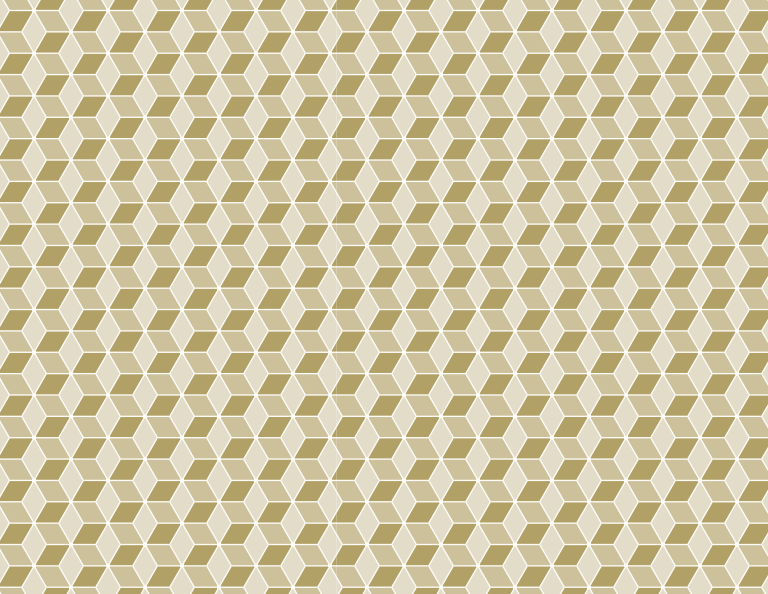
Write a Shadertoy shader that draws this pattern.

```glsl
// Tumbling-block tiling: three tones of rhombus parted by thin pale lines.
// Each point is folded to its nearest node of a triangular lattice; six spokes
// leave every node, and the sector between two spokes picks the tone.

// Lengths are fractions of the canvas height
const float PITCH       = 0.07192;               // distance between nodes
const vec2  ANCHOR      = vec2(0.5556, 0.5508);  // position of one node
const float SEAM_X      = 0.5668;                // faint upright hairline
const float SEAM_WIDTH  = 0.0011;
const float SEAM_ALPHA  = 0.35;

// Lengths are fractions of the pitch
const float LINE_WIDTH  = 0.031;
const float NODE_RADIUS = 0.056;

const vec3 DARK  = vec3(0.694, 0.631, 0.400);
const vec3 MID   = vec3(0.800, 0.757, 0.608);
const vec3 LIGHT = vec3(0.890, 0.863, 0.784);
const vec3 LINE  = vec3(0.995, 0.990, 0.975);

const float SQRT3 = 1.7320508;
const float SECTOR_ANGLE = 1.0471976;            // 60 degrees

// Offset from the nearest node of a triangular lattice with unit spacing
vec2 nearestNode(vec2 p) {
    vec2 cell = vec2(SQRT3, 1.0);
    vec2 a = p - cell * floor(p / cell + 0.5);
    vec2 b = p - cell * (floor(p / cell) + 0.5);
    return dot(a, a) < dot(b, b) ? a : b;
}

// Distance to the three lines through a node at 0, 60 and 120 degrees
float spokeDistance(vec2 p) {
    vec2 slant = 0.5 * vec2(SQRT3 * p.x, p.y);
    return min(abs(p.y), min(abs(slant.x - slant.y), abs(slant.x + slant.y)));
}

vec3 rhombusTone(vec2 p) {
    float sector = mod(floor(atan(p.y, p.x) / SECTOR_ANGLE), 3.0);
    return sector < 0.5 ? DARK : (sector < 1.5 ? LIGHT : MID);
}

// Box-filtered coverage of a shape from its signed distance
float coverage(float dist, float pixel) {
    return clamp(0.5 - dist / pixel, 0.0, 1.0);
}

// Share of one pixel covered by a band, also right for bands under a pixel
float bandCoverage(float dist, float width, float pixel) {
    return coverage(dist - 0.5 * width, pixel) - coverage(dist + 0.5 * width, pixel);
}

void mainImage(out vec4 fragColor, in vec2 fragCoord) {
    float pixel = 1.0 / iResolution.y;
    vec2 uv = fragCoord * pixel;
    vec2 p = nearestNode((uv - ANCHOR) / PITCH);
    float cellPixel = pixel / PITCH;

    // Rhombi, their outlines and the round nodes
    float outline = bandCoverage(spokeDistance(p), LINE_WIDTH, cellPixel);
    float node = coverage(length(p) - NODE_RADIUS, cellPixel);
    vec3 color = mix(rhombusTone(p), LINE, max(outline, node));

    // Faint seam
    float seam = bandCoverage(abs(uv.x - SEAM_X), SEAM_WIDTH, pixel);
    color = mix(color, LINE, SEAM_ALPHA * seam);

    fragColor = vec4(color, 1.0);
}
```
